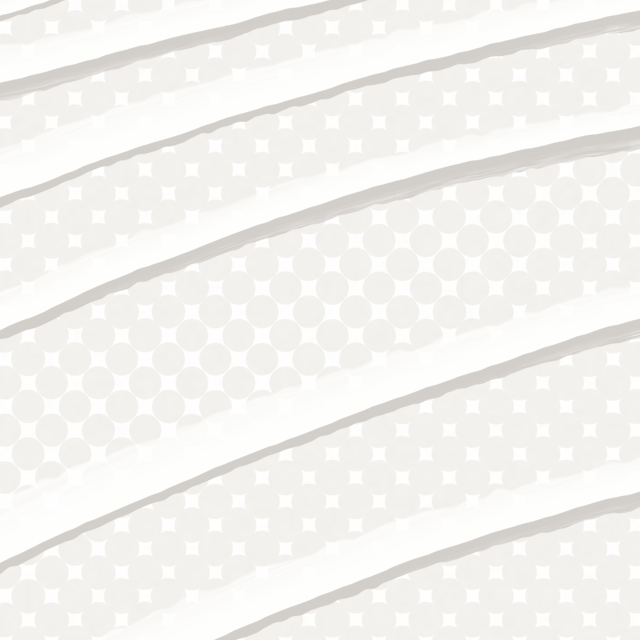
This pattern is drawn by a WebGL 2 fragment shader. Its source:

```glsl
#version 300 es
precision highp float;
// Pale halftone dots crossed by arched white brush strokes with grey shadows.

uniform vec2 u_resolution;
out vec4 fragColor;

float hash(vec2 p) {
  return fract(sin(dot(p, vec2(127.1, 311.7))) * 43758.5453);
}

float noise(vec2 p) {
  vec2 i = floor(p), f = fract(p);
  f = f * f * (3.0 - 2.0 * f);
  return mix(mix(hash(i), hash(i + vec2(1, 0)), f.x),
             mix(hash(i + vec2(0, 1)), hash(i + vec2(1, 1)), f.x), f.y);
}

// Coverage of the diagonal dot lattice; dots shrink along a slanted band.
float halftone(vec2 p, float aa) {
  vec2 g = (vec2(p.x, 1.0 - p.y) - 0.1172) / vec2(0.0731, 0.074);
  vec2 lattice = vec2(g.x + g.y, g.x - g.y);
  vec2 cell = floor(lattice + 0.5);
  float fromBand = abs(p.y - 0.23 - 0.52 * p.x) - 0.14 * (1.0 - p.x);
  float radius = mix(0.492, 0.53, smoothstep(-0.05, 0.15, fromBand));
  radius += 0.014 * (hash(cell) - 0.5);
  float edge = aa / 0.052;
  return 1.0 - smoothstep(-edge, edge, length(lattice - cell) - radius);
}

// Each ridge is the quadratic y = a + b x + c x^2.
const vec3 RIDGES[6] = vec3[6](
  vec3(0.977, 0.30, 0.0), vec3(0.870, 0.26, -0.01),
  vec3(0.690, 0.384, -0.092), vec3(0.482, 0.473, -0.154),
  vec3(0.122, 0.463, -0.082), vec3(-0.164, 0.538, -0.142));

// Shadow depth at left, control and right, then height of the white.
const vec4 WIDTHS[6] = vec4[6](
  vec4(0.008, 0.008, 0.008, 0.03), vec4(0.029, 0.020, 0.0, 0.056),
  vec4(0.015, 0.0055, 0.030, 0.078), vec4(0.016, 0.030, 0.035, 0.060),
  vec4(0.016, 0.009, 0.030, 0.098), vec4(0.010, 0.018, 0.026, 0.095));

void main() {
  vec2 p = gl_FragCoord.xy / u_resolution;
  float aa = max(0.8 / min(u_resolution.x, u_resolution.y), 0.0014);

  vec3 white = vec3(0.996, 0.996, 0.994);
  vec3 dotTint = vec3(0.953, 0.945, 0.933);
  vec3 shadowGrey = vec3(0.822, 0.806, 0.792);

  vec3 color = mix(white, dotTint, halftone(p, aa));
  color += 0.008 * (noise(p * 90.0) - 0.5);

  for (int i = 0; i < 6; i++) {
    vec3 ridge = RIDGES[i];
    vec4 w = WIDTHS[i];
    float seed = float(i) * 17.0;
    float wobble = 0.004 * (noise(vec2(p.x * 14.0, seed)) - 0.5)
                 + 0.0016 * (noise(vec2(p.x * 60.0, seed + 5.0)) - 0.5);
    float above = p.y - ridge.x - p.x * (ridge.y + ridge.z * p.x) - wobble;

    // White paint: solid near the ridge, thin and ragged on top.
    float height = w.w * mix(1.0, 0.55, p.x);
    float rag = 0.009 * (noise(vec2(p.x * 45.0, seed + 9.0)) - 0.5);
    float streak = noise(vec2(p.x * 7.0, above * 240.0 + seed));
    float cover = smoothstep(-aa, aa, above)
                * (1.0 - smoothstep(-0.003, 0.003, above - height + rag));
    float thin = smoothstep(0.35, 1.0, above / height);
    color = mix(color, white, cover * (0.97 - thin * (0.12 + 0.35 * streak)));

    // Grey shadow: crisp above, dry-brushed below where it widens.
    float depth = mix(mix(w.x, w.y, p.x), mix(w.y, w.z, p.x), p.x);
    float fray = 0.004 * (noise(vec2(p.x * 70.0, seed + 13.0)) - 0.5);
    float below = -above;
    float grey = smoothstep(-aa, aa, below)
               * (1.0 - smoothstep(-aa, aa, below - depth - fray));
    float dry = smoothstep(0.35, 0.9, below / max(depth, 0.001))
              * smoothstep(0.016, 0.030, depth);
    float bristle = noise(vec2(p.x * 28.0, below * 420.0 + seed));
    color = mix(color, shadowGrey, grey * (1.0 - 0.65 * dry * bristle));
  }

  fragColor = vec4(clamp(color, 0.0, 1.0), 1.0);
}
```
